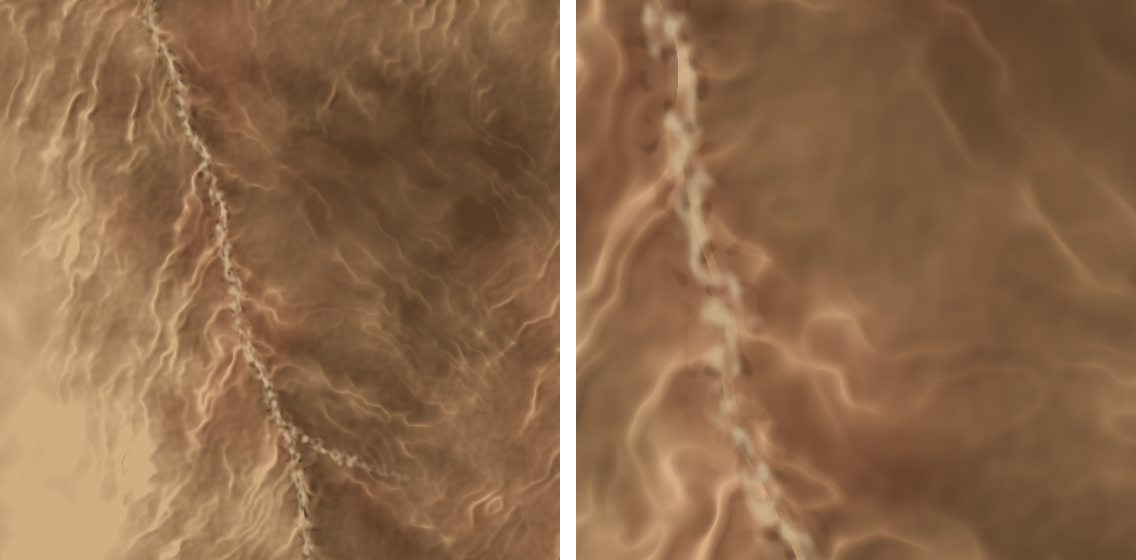
Left: the whole. Right: its middle third, enlarged.
This texture is drawn by a WebGL 1 fragment shader. Its source:

```glsl
precision highp float;
// Eroded mountain ridge seen from above: a pale crest with herringbone spurs,
// hazy bright slopes on the left and a dark valley on the right.
// Ridged gradient noise in crest-aligned coordinates is lit as a height field.
uniform vec2 u_resolution;

#define SPUR_FREQ vec2(4.0, 9.5)
#define BARB_FREQ vec2(13.0, 24.0)
#define LEFT_SLOPE 1.45
#define RIGHT_SLOPE 0.50
#define CREST_WIDTH 0.014
#define LIGHT_STEP vec2(-0.007, 0.004)
#define RELIEF_GAIN 0.22
#define HEIGHT_GAIN 0.42
#define SHADOW_COLOR vec3(0.345, 0.24, 0.15)
#define MIDDLE_COLOR vec3(0.575, 0.43, 0.30)
#define LIGHT_COLOR vec3(0.82, 0.68, 0.51)
#define CREST_COLOR vec3(0.79, 0.69, 0.55)

vec2 gradientAt(vec2 cell) {
  float angle = 6.2832 * fract(sin(dot(cell, vec2(127.1, 311.7))) * 43758.55);
  return vec2(cos(angle), sin(angle));
}

float noise(vec2 p) {
  vec2 i = floor(p), f = p - i;
  vec2 w = f * f * f * (f * (f * 6.0 - 15.0) + 10.0);
  vec2 e = vec2(1.0, 0.0);
  float low = mix(dot(gradientAt(i), f), dot(gradientAt(i + e), f - e), w.x);
  float high = mix(dot(gradientAt(i + e.yx), f - e.yx),
                   dot(gradientAt(i + 1.0), f - 1.0), w.x);
  return mix(low, high, w.y);
}

float ridged(vec2 p) {
  return 1.0 - min(1.0, 2.2 * abs(noise(p)));
}

// Falls from 1 to 0 as x goes from a to b
float fall(float a, float b, float x) {
  return 1.0 - smoothstep(a, b, x);
}

vec2 noisePair(vec2 p) {
  return vec2(noise(p), noise(p + 31.7));
}

vec2 warp(vec2 p) {
  return p + 0.036 * noisePair(p * 5.0) + 0.017 * noisePair(p * 13.0 + 7.0)
       + 0.010 * noisePair(p * 38.0 + 3.0);
}

// Signed horizontal distance from the main crest, negative on the left
float crestOffset(vec2 p) {
  float t = 1.0 - p.y;
  return p.x - 0.275 - 0.29 * t - 0.012 * sin(13.0 * t + 3.6)
       - 0.016 * noise(vec2(p.y * 14.0, 3.5));
}

float valleyMask(vec2 p) {
  return fall(0.35, 1.15, length((p - vec2(0.73, 0.68)) / vec2(0.28, 0.27)));
}

float farSlopeMask(vec2 p) {
  return smoothstep(0.78, 0.92, p.x + 0.16 * noise(p * 6.0))
       * fall(0.50, 0.68, p.y);
}

// Spurs running along q.x, roughened by slanting barbs on their flanks
float spurs(vec2 q) {
  float crown = ridged(q * SPUR_FREQ);
  vec2 slanted = vec2(q.x + 0.7 * q.y, q.y - 0.7 * q.x);
  float barb = ridged(slanted * BARB_FREQ + 17.0);
  return crown * crown * (0.50 + 0.90 * barb * barb) + 0.08 * barb;
}

float height(vec2 p) {
  vec2 w = warp(p);
  float d = crestOffset(p), a = abs(d) + w.x - p.x;
  float run = d < 0.0 ? LEFT_SLOPE * a : RIGHT_SLOPE * a + 0.9 * a * a;
  float h = spurs(vec2(a, w.y + run + (d < 0.0 ? 3.0 : 8.0)));
  // Opposite slope at the right edge, and tendrils hanging from the top
  float b = 1.04 - w.x;
  h = mix(h, spurs(vec2(b, w.y + 1.4 * b + 13.0)), farSlopeMask(p));
  float top = smoothstep(0.66, 0.86, p.y) * smoothstep(0.10, 0.22, d);
  h = mix(h, spurs(vec2(w.y, w.x + 0.3 * w.y + 21.0)), top);
  // Spurs come in patches with smoother ground between them
  float patches = smoothstep(-0.40, 0.25, noise(p * 7.0 + 2.0));
  h = mix(0.36, h, 0.45 + 0.55 * patches);
  h += 0.20 * noise(p * 36.0) + 0.15 * noise(p * 74.0);
  // Haze and valley floor soften the detail, shade mutes the right slope
  float clear = 1.0 - 0.90 * fall(-0.38, -0.20, d + 0.12 * noise(p * 4.0));
  clear *= 1.0 - 0.70 * valleyMask(p) * (1.0 - 0.8 * top);
  clear *= 1.0 - 0.25 * smoothstep(0.0, 0.08, d);
  return mix(0.36, h, clear);
}

float baseTone(vec2 p, float d) {
  float left = 0.47 + 0.38 * fall(-0.38, -0.08, d) * fall(0.45, 0.98, p.y);
  left += 0.09 * fall(0.05, 0.45, p.y);
  float right = 0.27 - 0.18 * valleyMask(p) + 0.17 * farSlopeMask(p);
  right += 0.11 * smoothstep(0.80, 1.0, p.y);
  float tone = mix(left, right, smoothstep(-0.04, 0.04, d));
  tone += 0.26 * noise(p * vec2(5.0, 3.0) + 4.0);
  return tone + 0.20 * noise(warp(p) * 10.0) + 0.10 * noise(warp(p) * 21.0);
}

// Pale main crest and the branch that leaves it to the lower right
float crestLine(vec2 p, float d) {
  float jitter = 0.010 * noise(p * 24.0) + 0.013 * noise(p * 62.0);
  float main = fall(0.002, CREST_WIDTH, abs(d + jitter));
  float branchY = 0.10 + 0.13 * exp(-5.0 * (p.x - 0.52));
  float branch = fall(0.002, CREST_WIDTH, abs(p.y - branchY + jitter));
  return max(main, branch * smoothstep(0.49, 0.53, p.x) * fall(0.56, 0.80, p.x));
}

void main() {
  vec2 p = gl_FragCoord.xy / u_resolution;
  float d = crestOffset(p);
  float h = height(p);
  float relief = h - height(p + LIGHT_STEP);
  float tone = baseTone(p, d) + HEIGHT_GAIN * (h - 0.36) + RELIEF_GAIN * relief;
  tone -= 0.09 * smoothstep(0.0, 0.015, d) * fall(0.015, 0.08, d);
  // Dark rocks scattered along the crest
  float rocks = smoothstep(0.05, 0.40, noise(p * 82.0 + 5.0));
  tone -= 0.22 * rocks * fall(0.008, 0.035, abs(d));
  tone = clamp(tone, 0.0, 1.0);
  vec3 color = mix(SHADOW_COLOR, MIDDLE_COLOR, min(tone * 2.0, 1.0));
  color = mix(color, LIGHT_COLOR, max(tone * 2.0 - 1.0, 0.0));
  // Rusty soil in patches beside the crest
  float rust = smoothstep(-0.2, 0.4, noise(p * 6.0 + 9.0)) * fall(0.06, 0.28, abs(d));
  rust = max(rust, 0.5 * farSlopeMask(p));
  color += rust * vec3(0.022, -0.012, -0.004);
  float broken = clamp(0.60 + 1.3 * noise(p * vec2(100.0, 70.0)), 0.0, 1.0);
  color = mix(color, CREST_COLOR, 0.85 * crestLine(p, d) * broken);
  gl_FragColor = vec4(color, 1.0);
}
```
